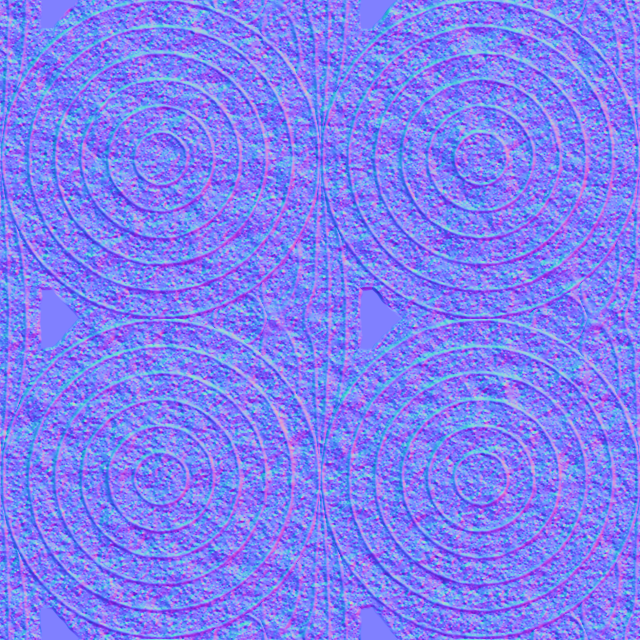
Write a WebGL 1 fragment shader that draws this texture map.

```glsl
precision highp float;
// Tangent-space normal map of rough stone carved with concentric rings, 2 by 2 repeats.

uniform vec2 u_resolution;

const float PI = 3.14159265;

vec3 hash3(vec2 cell) {
  vec3 k = vec3(dot(cell, vec2(127.1, 311.7)),
                dot(cell, vec2(269.5, 183.3)),
                dot(cell, vec2(419.2, 371.9)));
  return fract(sin(k) * 43758.545);
}

// Cellular noise: one soft bump or pit per cell, wrapping over two tiles
float bumps(vec2 p, vec2 scale) {
  p *= scale;
  vec2 base = floor(p);
  float sum = 0.0;
  for (int j = -1; j <= 1; j++) {
    for (int i = -1; i <= 1; i++) {
      vec2 cell = base + vec2(float(i), float(j));
      vec3 rnd = hash3(mod(cell, 2.0 * scale));
      vec2 toBump = cell + rnd.xy - p;
      sum += (2.0 * rnd.z - 1.0) * exp(-5.0 * dot(toBump, toBump));
    }
  }
  return sum;
}

// Layered sines, roughly -1 to 1, wrapping over two tiles
float waves(vec2 p) {
  p *= PI;
  return 0.40 * sin(7.0 * p.x + 5.0 * p.y + 2.0 * sin(4.0 * p.y))
       + 0.35 * sin(13.0 * p.y - 9.0 * p.x + 1.5 * sin(11.0 * p.x))
       + 0.25 * sin(29.0 * p.x + 23.0 * p.y + 2.0 * sin(17.0 * p.y));
}

float bead(float dist) {
  return exp(-dist * dist / 0.000042);
}

// Distance to the carved strands, leaves and loop that fill the gaps; q is zero at a tile corner
float strands(vec2 q) {
  float y = abs(q.y);
  float bow = cos(PI * y);
  float d = abs(q.x - 0.080 * bow);
  d = min(d, abs(q.x - 0.025 * bow));
  d = min(d, abs(q.x + (0.050 - 0.030 * smoothstep(0.0, 0.12, y)) * bow));
  vec2 leaf = vec2(q.x + 0.125 - 0.15 * (y - 0.145), y - 0.145) / vec2(0.055, 0.128);
  d = min(d, abs(length(leaf) - 1.0) * 0.055);
  return min(d, abs(length(q + vec2(0.255, 0.0)) - 0.080));
}

// Relief height in tile units
float relief(vec2 p) {
  vec2 q = fract(p + 0.5) - 0.5;
  float dents = bumps(p + 0.19, vec2(14.0, 15.0));
  float chips = bumps(p + 0.71, vec2(30.0, 32.0));
  float wobble = 0.8 * waves(p) + 0.6 * chips;
  float radius = length(fract(p) - 0.5) + 0.0018 * wobble;

  // Six rings, each a bead with a small drop on its outer side
  float spacing = 0.0825;
  float ring = clamp(floor(radius / spacing + 0.5), 1.0, 6.0);
  float offset = radius - ring * spacing;
  float line = bead(offset);
  float terrace = ring - 1.0 + smoothstep(-0.006, 0.006, offset);

  // Strands show only outside the outer ring
  float outside = smoothstep(0.490, 0.503, radius);
  line = max(line, 0.85 * outside * bead(strands(q + 0.002 * wobble)));

  // Stone grain over broader dents, worn smoother along the carved lines
  float grain = 0.0043 * bumps(p, vec2(72.0, 82.0))
              + 0.0017 * bumps(p + 0.37, vec2(128.0, 144.0));
  float broad = 0.0085 * dents + 0.0040 * chips;
  float height = 0.0044 * line - 0.0030 * terrace + grain * (1.0 - 0.6 * line) + broad;

  // Flat recess beside each corner
  float side = max(0.125 - q.x, 0.74 * (q.x + 0.9 * abs(q.y) - 0.246));
  side = max(side, abs(q.y) - 0.094) + 0.005 * wobble;
  float recess = smoothstep(0.009, -0.004, side);
  return mix(height, -0.021, recess);
}

void main() {
  vec2 p = 2.0 * gl_FragCoord.xy / u_resolution - vec2(0.003, 0.005);

  // Slope from finite differences, then packed as a normal
  float e = 0.003;
  float h = relief(p);
  vec2 slope = vec2(relief(p + vec2(e, 0.0)) - h, relief(p + vec2(0.0, e)) - h) / e;
  vec3 normal = normalize(vec3(-slope, 1.0));
  gl_FragColor = vec4(0.5 + 0.5 * normal, 1.0);
}
```
